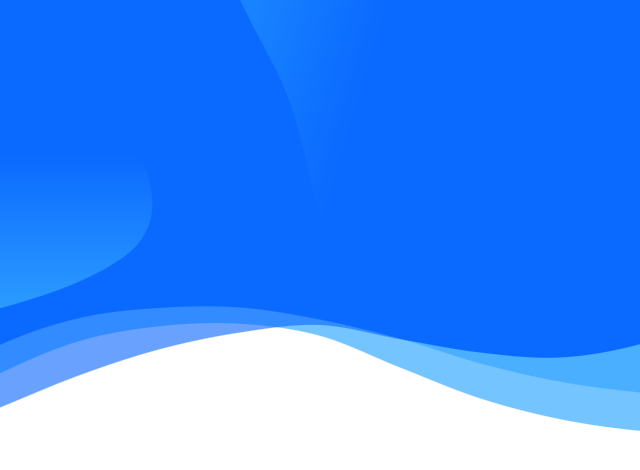
Give the GLSL for this background, as a Shadertoy shader.

```glsl
// Blue backdrop with a soft beam, a glowing lobe and layered waves over white.
#define BLUE       vec3(0.04, 0.41, 1.00)
#define BEAM_BLUE  vec3(0.095, 0.51, 1.00)
#define LOBE_BLUE  vec3(0.17, 0.61, 1.00)
#define HAZE_BLUE  vec3(0.196, 0.545, 1.00)
#define LILAC      vec3(0.41, 0.63, 1.00)
#define CYAN       vec3(0.295, 0.688, 1.00)
#define PALE_CYAN  vec3(0.45, 0.77, 1.00)
#define WHITE      vec3(1.0)
#define LOBE_SPAN  vec2(0.677, 0.344)
#define BEAM_SPAN  vec2(1.0, 0.5035)
#define BEAM_FADE  vec2(0.612, 0.404)

// Heights of the waves at even steps in x, with one extra knot at each end
const float HAZE_WAVE[11] = float[11](0.167, 0.266, 0.3236, 0.3449, 0.3457,
    0.32, 0.2793, 0.227, 0.1879, 0.1649, 0.1525);
const float FRONT_WAVE[11] = float[11](0.1135, 0.2057, 0.2748, 0.3059, 0.3112,
    0.2855, 0.2181, 0.1525, 0.1082, 0.0833, 0.0745);
const float CYAN_WAVE[11] = float[11](0.0638, 0.133, 0.2021, 0.2571, 0.2926,
    0.3085, 0.2784, 0.25, 0.2394, 0.2677, 0.3298);

// Side edges at even steps from top to bottom of their spans
const float LOBE_EDGE[11] = float[11](0.2031, 0.2174, 0.2292, 0.2363, 0.2376,
    0.2292, 0.207, 0.1628, 0.0964, 0.0, -0.1237);
const float BEAM_EDGE[11] = float[11](0.3516, 0.375, 0.3978, 0.4219, 0.444,
    0.4603, 0.4727, 0.4837, 0.4941, 0.5039, 0.513);

// Catmull-Rom curve through the inner nine knots, t in 0..1
float curve(float knots[11], float t)
{
    float s = clamp(t, 0.0, 1.0) * 8.0;
    int i = min(int(s), 7);
    float f = s - float(i);
    float a = knots[i], b = knots[i + 1], c = knots[i + 2], d = knots[i + 3];
    return b + 0.5 * f * (c - a + f * (2.0 * a - 5.0 * b + 4.0 * c - d
             + f * (3.0 * (b - c) + d - a)));
}

// Smooth coverage, one pixel wide, where d is positive inside
float coverage(float d)
{
    return clamp(0.5 + d / max(fwidth(d), 1e-5), 0.0, 1.0);
}

// Position of v between the two ends of a span
float along(vec2 span, float v)
{
    return clamp((v - span.x) / (span.y - span.x), 0.0, 1.0);
}

void mainImage(out vec4 fragColor, in vec2 fragCoord)
{
    vec2 uv = fragCoord / iResolution.xy;
    vec3 color = BLUE;

    // Slanted beam, fading to the right and downwards
    float beamEdge = curve(BEAM_EDGE, along(BEAM_SPAN, uv.y));
    float beamLight = along(BEAM_FADE, uv.x + 0.22 * (1.0 - uv.y));
    color = mix(color, BEAM_BLUE, beamLight * coverage(uv.x - beamEdge));

    // Lobe at the left, brighter towards its base
    float lobeLight = along(LOBE_SPAN, uv.y);
    float lobeEdge = curve(LOBE_EDGE, lobeLight);
    color = mix(color, LOBE_BLUE, lobeLight * coverage(lobeEdge - uv.x));

    // Overlapping waves; white shows where the front and cyan waves meet
    float haze = coverage(curve(HAZE_WAVE, uv.x) - uv.y);
    float front = coverage(curve(FRONT_WAVE, uv.x) - uv.y);
    float cyan = coverage(curve(CYAN_WAVE, uv.x) - uv.y);
    color = mix(color, HAZE_BLUE, haze);
    color = mix(color, mix(CYAN, PALE_CYAN, haze), cyan);
    color = mix(color, mix(LILAC, WHITE, cyan), front);

    fragColor = vec4(color, 1.0);
}
```
